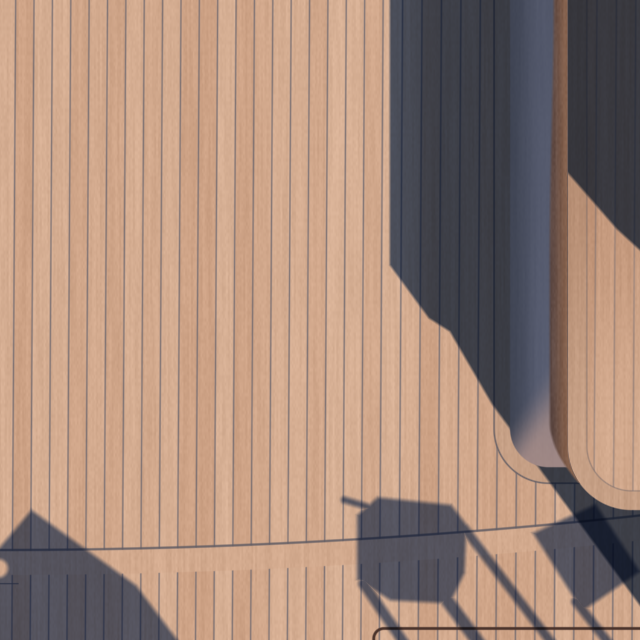
Reproduce this texture procedurally as a three.js fragment shader.

```glsl
// Sunlit planked deck with a recessed pocket, curved margin boards and cast shadows.
varying vec2 vUv;

#define PLANK_WIDTH 0.0287
#define PLANK_OFFSET 0.0215
#define SEAM_HALF 0.0011
#define EDGE 0.0016
#define PENUMBRA 0.005
#define TEAK vec3(0.825, 0.665, 0.555)
#define SEAM_COLOR vec3(0.42, 0.40, 0.43)
#define DEEP_SHADE vec3(0.305, 0.39, 0.53)
#define SOFT_SHADE vec3(0.40, 0.485, 0.65)

float hash(vec2 p) {
  return fract(sin(dot(p, vec2(127.1, 311.7))) * 43758.55);
}

float noise(vec2 p) {
  vec2 i = floor(p), f = fract(p);
  f = f * f * (3.0 - 2.0 * f);
  return mix(mix(hash(i), hash(i + vec2(1, 0)), f.x),
             mix(hash(i + vec2(0, 1)), hash(i + vec2(1, 1)), f.x), f.y);
}

// Signed distance to the line a-b, negative on its left side.
float cut(vec2 p, vec2 a, vec2 b) {
  vec2 d = normalize(b - a);
  return dot(p - a, vec2(d.y, -d.x));
}

float bar(vec2 p, vec2 a, vec2 b, float halfWidth) {
  vec2 d = b - a;
  return length(p - a - d * clamp(dot(p - a, d) / dot(d, d), 0.0, 1.0)) - halfWidth;
}

// Quadrant with a rounded corner; q holds the inward distances from its sides.
float corner(vec2 q, float r) {
  vec2 k = r - q;
  return length(max(k, 0.0)) + min(max(k.x, k.y), 0.0) - r;
}

float fill(float d, float soft) { return 1.0 - smoothstep(-soft, soft, d); }
float stroke(float d, float halfWidth) { return fill(abs(d) - halfWidth, EDGE); }

float mainShadow(vec2 p) {
  vec2 a = vec2(0.609, 0.586), b = vec2(0.670, 0.503);
  vec2 c = vec2(0.703, 0.482), d = vec2(0.797, 0.320);
  return max(max(a.x - p.x, cut(p, a, b)), min(cut(p, b, c), cut(p, c, d)));
}

float sideShadow(vec2 p) {
  vec2 knee = vec2(0.964, 0.642);
  return max(cut(p, vec2(0.888, 0.729), knee), cut(p, knee, vec2(1.0, 0.609)));
}

float leftShadow(vec2 p) {
  vec2 shoulder = vec2(0.213, 0.085), peak = vec2(0.049, 0.203);
  float d = max(cut(p, vec2(0.277, 0.0), shoulder), cut(p, shoulder, peak));
  d = max(d, cut(p, peak, vec2(0.0, 0.145)));
  return max(d, 0.014 - length(p - vec2(-0.002, 0.112)));
}

float middleShadow(vec2 p) {
  vec2 a = vec2(0.558, 0.095), b = vec2(0.610, 0.062), c = vec2(0.703, 0.057);
  vec2 d = vec2(0.726, 0.105), e = vec2(0.729, 0.180), f = vec2(0.705, 0.211), g = vec2(0.590, 0.223);
  vec2 h = vec2(0.558, 0.195);
  float s = max(max(cut(p, a, b), cut(p, b, c)), max(cut(p, c, d), cut(p, d, e)));
  s = max(max(s, cut(p, e, f)), max(cut(p, f, g), max(cut(p, g, h), cut(p, h, a))));
  s = min(s, bar(p, vec2(0.538, 0.219), vec2(0.585, 0.205), 0.005));
  s = min(s, bar(p, vec2(0.725, 0.175), vec2(0.866, -0.01), 0.007));
  s = min(s, bar(p, vec2(0.568, 0.088), vec2(0.635, -0.01), 0.008));
  return min(s, bar(p, vec2(0.700, 0.060), vec2(0.752, -0.01), 0.010));
}

float rightShadow(vec2 p) {
  vec2 a = vec2(0.833, 0.167), b = vec2(0.910, 0.045), c = vec2(1.0, 0.107), d = vec2(0.931, 0.212);
  float s = max(max(cut(p, a, b), cut(p, b, c)), max(cut(p, c, d), cut(p, d, a)));
  return min(s, bar(p, vec2(0.900, 0.060), vec2(0.955, -0.01), 0.007));
}

void main() {
  vec2 p = vUv;
  float pocket = corner(p - vec2(0.772, 0.245), 0.085);
  float sideDeck = corner(p - vec2(0.887, 0.203), 0.100);
  float arc = p.y - 0.1406 - 0.054 * p.x * p.x;
  float onSide = fill(sideDeck, EDGE);

  // Planks: seams, tone per board and long grain
  float x = p.x - 0.006 * (p.y - 0.5);
  x -= 0.055 * max(x - 0.592, 0.0);
  float u = (x - PLANK_OFFSET) / PLANK_WIDTH;
  float seam = stroke((abs(fract(u) - 0.5) - 0.5) * PLANK_WIDTH, SEAM_HALF) * 0.8;
  float board = fill(abs(arc + 0.020) - 0.019, EDGE);
  float margin = max(fill(pocket, EDGE) * (1.0 - onSide), onSide * fill(-sideDeck - 0.030, EDGE));
  float plain = max(board, margin);
  float tone = (hash(vec2(floor(u), 3.0)) - 0.5) * 0.065 * (1.0 - plain);
  float grain = (noise(p * vec2(330.0, 9.0)) - 0.5) * 0.045 + (noise(p * vec2(420.0, 180.0)) - 0.5) * 0.03;
  vec3 color = TEAK + tone * vec3(0.7, 1.0, 1.1) + grain;
  color *= mix(vec3(1.0), vec3(0.93, 0.90, 0.88), onSide * smoothstep(0.3, 0.7, p.y));
  color *= 1.0 - 0.06 * margin;
  color = mix(color, SEAM_COLOR, seam * (1.0 - plain) * mix(1.0, 0.55, onSide));

  // Curved seams, short joint and hatch outline
  float joints = max(stroke(arc, 0.0018) * (1.0 - onSide), stroke(pocket, 0.0012) * (1.0 - onSide));
  joints = max(joints, 0.5 * stroke(sideDeck + 0.030, 0.0010));
  joints = max(joints, stroke(bar(p, vec2(0.0, 0.088), vec2(0.028, 0.088), 0.0), 0.0008));
  color = mix(color, SEAM_COLOR * 0.9, joints * 0.85);
  float hatch = corner(vec2(p.x - 0.584, 0.018 - p.y), 0.016);
  color = mix(color, vec3(0.29, 0.20, 0.17), stroke(hatch, 0.0022));

  // Cast shadows
  float deep = mix(fill(mainShadow(p), 0.003), fill(sideShadow(p), 0.003), onSide);
  float soft = fill(min(leftShadow(p), min(middleShadow(p), rightShadow(p))), PENUMBRA);
  vec3 shade = DEEP_SHADE * mix(1.14, 0.96, smoothstep(0.61, 0.70, p.x));
  color *= mix(vec3(1.0), shade, deep) * mix(vec3(1.0), SOFT_SHADE, soft);

  // Pocket floor, from cool shade to the lit lower end
  float across = smoothstep(0.797, 0.850, p.x);
  vec3 cool = mix(vec3(0.25, 0.27, 0.33), vec3(0.36, 0.38, 0.46), across * mix(1.0, 0.65, p.y));
  float lit = smoothstep(-0.02, 0.09, 0.325 - p.y + 1.6 * (p.x - 0.797));
  lit *= 1.0 - smoothstep(0.27, 0.56, p.y);
  vec3 pocketFloor = mix(cool, vec3(0.62, 0.53, 0.52), lit) + grain * 0.3;
  color = mix(color, pocketFloor, fill(pocket + 0.025, EDGE) * (1.0 - onSide));

  // Brown wall beside the raised deck
  float wallWidth = 0.028 * smoothstep(0.235, 0.34, p.y) - 0.006 * smoothstep(0.6, 1.0, p.y);
  float wall = fill(sideDeck - wallWidth, 0.003) * (1.0 - onSide) * fill(pocket, EDGE);
  vec3 wallColor = mix(vec3(0.52, 0.38, 0.30), vec3(0.36, 0.28, 0.26), smoothstep(0.0, 0.028, sideDeck));
  color = mix(color, wallColor + grain, wall);

  gl_FragColor = vec4(color, 1.0);
}
```
